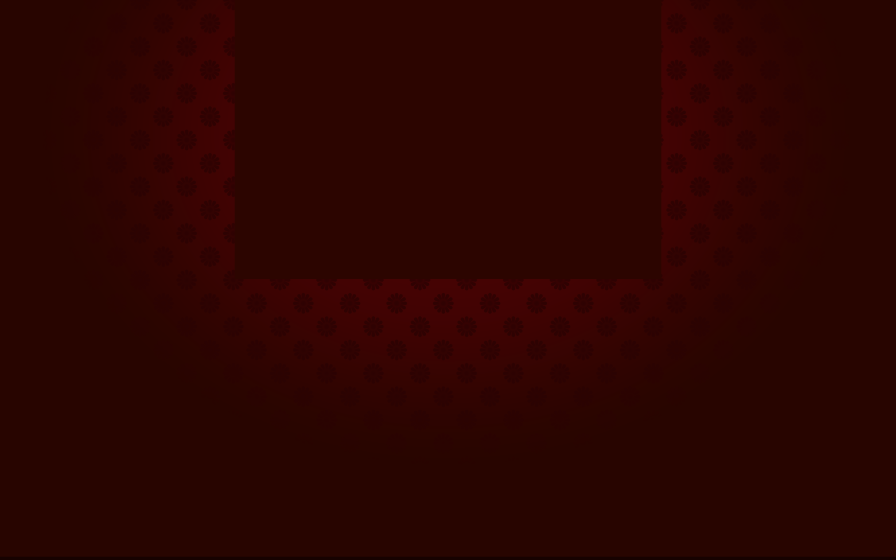
This background is drawn by a Shadertoy shader. Its source:

```glsl
// Dark red backdrop: an elliptical glow with staggered flowers behind a flat panel.

const float TAU = 6.2831853;

// Lengths are fractions of the canvas height, measured from the lower left.
const vec2 DESIGN_SIZE = vec2(1.6, 1.0);
const vec2 PANEL_MIN = vec2(0.419, 0.502);
const vec2 PANEL_MAX = vec2(1.181, 1.1);
const vec2 GLOW_CENTER = vec2(0.8, 0.76);
const vec2 GLOW_RADII = vec2(0.76, 0.62);
const float GLOW_PLATEAU = 0.62;
const float TILE = 1.0 / 12.0;
const float FLOWER_RADIUS = 0.0185;
const float PETALS = 12.0;
const float FLOWER_OPACITY = 0.78;
const float FOOTER_HEIGHT = 0.006;

const vec3 BASE_COLOR = vec3(0.155, 0.019, 0.0);
const vec3 GLOW_COLOR = vec3(0.272, 0.010, 0.012);
const vec3 FLOWER_COLOR = vec3(0.165, 0.008, 0.008);
const vec3 PANEL_COLOR = vec3(0.171, 0.020, 0.0);
const vec3 FOOTER_COLOR = vec3(0.09, 0.009, 0.0);

// Antialiased coverage of a signed distance.
float coverage(float d, float pixel) {
    return 1.0 - smoothstep(-0.5 * pixel, 0.5 * pixel, d);
}

float boxDistance(vec2 p, vec2 lo, vec2 hi) {
    vec2 d = abs(p - 0.5 * (lo + hi)) - 0.5 * (hi - lo);
    return length(max(d, 0.0)) + min(max(d.x, d.y), 0.0);
}

// Round-tipped petals with gaps, and a pale ring around a dark heart.
float flower(vec2 p, float pixel) {
    float r = length(p);
    float sector = TAU / PETALS;
    float turn = atan(p.y, p.x + 1e-6) / sector;
    float offAxis = abs(fract(turn + 0.5) - 0.5) * 2.0;
    float rim = FLOWER_RADIUS * (1.0 - 0.18 * offAxis * offAxis);
    float shape = coverage(r - rim, pixel * 1.6);
    float gaps = smoothstep(0.45, 1.0, offAxis) * smoothstep(0.35, 0.75, r / FLOWER_RADIUS);
    float ring = exp(-pow((r / FLOWER_RADIUS - 0.34) / 0.13, 2.0));
    return shape * (1.0 - 0.7 * gaps) * (1.0 - 0.35 * ring);
}

// Two square lattices, offset by half a tile.
float flowerPattern(vec2 p, float pixel) {
    float cover = 0.0;
    for (int i = 0; i < 2; i++) {
        vec2 cell = fract(p / TILE + 0.5 * float(i) + 0.5) - 0.5;
        cover = max(cover, flower(cell * TILE, pixel));
    }
    return cover;
}

void mainImage(out vec4 fragColor, in vec2 fragCoord) {
    vec2 p = fragCoord / iResolution.xy * DESIGN_SIZE;
    float pixel = 1.0 / iResolution.y;

    // Glow
    float fade = 1.0 - length((p - GLOW_CENTER) / GLOW_RADII);
    float glow = smoothstep(0.0, GLOW_PLATEAU, fade);
    vec3 color = mix(BASE_COLOR, GLOW_COLOR, glow);

    // Flowers, fading out with the light
    float bloom = flowerPattern(p, pixel) * smoothstep(0.0, 0.2, fade);
    color = mix(color, FLOWER_COLOR, FLOWER_OPACITY * bloom);

    // Panel and footer
    color = mix(color, PANEL_COLOR, coverage(boxDistance(p, PANEL_MIN, PANEL_MAX), pixel));
    color = mix(color, FOOTER_COLOR, coverage(p.y - FOOTER_HEIGHT, pixel));

    fragColor = vec4(color, 1.0);
}
```
